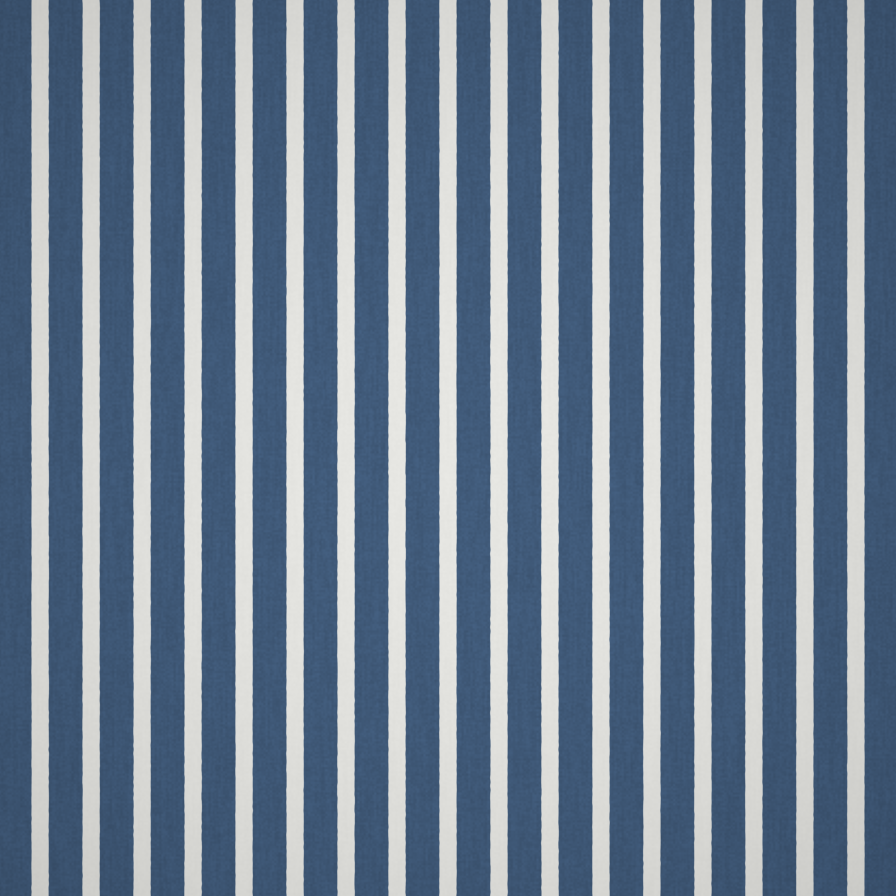
Write a Shadertoy shader that draws this pattern.

```glsl
const float STRIPE_PITCH = 0.0569;
const float STRIPE_WIDTH = 0.0193;
const vec3 BLUE = vec3(0.242, 0.340, 0.458);
const vec3 WHITE = vec3(0.863, 0.863, 0.848);

float hash(vec2 p) {
    vec3 q = fract(vec3(p.xyx) * 0.1031);
    q += dot(q, q.yzx + 33.33);
    return fract((q.x + q.y) * q.z);
}

float valueNoise(vec2 p) {
    vec2 cell = floor(p);
    vec2 f = fract(p);
    f = f * f * (3.0 - 2.0 * f);
    float low = mix(hash(cell), hash(cell + vec2(1.0, 0.0)), f.x);
    float high = mix(hash(cell + vec2(0.0, 1.0)), hash(cell + vec2(1.0, 1.0)), f.x);
    return mix(low, high, f.y);
}

// Coverage of evenly spaced vertical bands, one centred on x = 0
float stripes(float x, float pitch, float width, float blur) {
    float fromCentre = abs(fract(x / pitch + 0.5) - 0.5) * pitch;
    return 1.0 - smoothstep(-blur, blur, fromCentre - 0.5 * width);
}

// Signed woven texture: long warp threads, short weft flecks and fine grain
float weave(vec2 uv) {
    float warp = valueNoise(uv * vec2(380.0, 28.0)) - 0.5;
    float weft = valueNoise(uv * vec2(90.0, 400.0) + 57.0) - 0.5;
    float grain = valueNoise(uv * 420.0 + 131.0) - 0.5;
    return 0.45 * warp + 0.25 * weft + 0.6 * grain;
}

// Light falling off from the middle towards the corners
float softLight(vec2 fromCentre) {
    return 1.047 - 0.28 * dot(fromCentre, fromCentre);
}

void mainImage(out vec4 fragColor, in vec2 fragCoord) {
    vec2 uv = fragCoord / iResolution.xy;
    vec2 centred = uv - 0.5;
    float blur = max(0.8 / iResolution.x, 0.0008);

    // Slight waver of the stripe edges along the threads
    float waver = (valueNoise(vec2(uv.x * 40.0, uv.y * 220.0)) - 0.5) * 0.0006;
    float white = stripes(centred.x + waver, STRIPE_PITCH, STRIPE_WIDTH, blur);

    // Dyed bands show more of the weave than the pale ones
    float threadContrast = mix(0.13, 0.022, white);
    vec3 cloth = mix(BLUE, WHITE, white);
    cloth *= 1.0 + threadContrast * weave(uv);

    fragColor = vec4(cloth * softLight(centred), 1.0);
}
```
